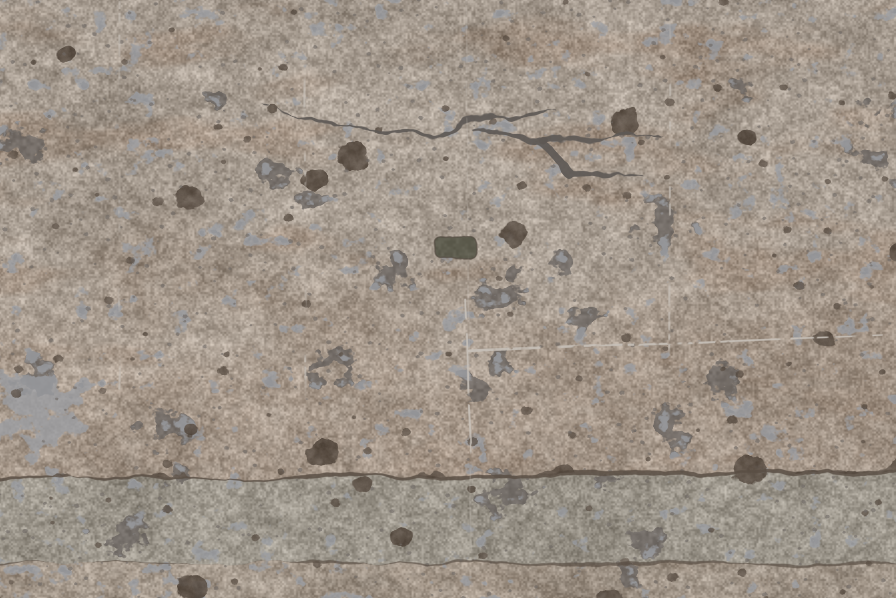
Give the GLSL for this texture, as a WebGL 2 fragment shader.

```glsl
#version 300 es
precision highp float;
// Weathered concrete wall: grainy warm grey plaster over a ledge of cooler cement.
// Layered noise gives the ground; thresholded noise around hashed centres gives the
// flaked paint; distance functions give stains, pits, cracks and chalk lines.
uniform vec2 u_resolution;
out vec4 outColor;

#define PLASTER vec3(0.655, 0.613, 0.568)
#define EARTH vec3(0.615, 0.548, 0.488)
#define CEMENT vec3(0.600, 0.577, 0.535)
#define FLAKE vec3(0.435, 0.412, 0.395)
#define STAIN vec3(0.350, 0.305, 0.265)
#define CHALK vec3(0.780, 0.755, 0.725)
#define BLUE vec3(0.610, 0.620, 0.640)
#define OLIVE vec3(0.370, 0.365, 0.310)
#define GRAIN 0.15
#define MOTTLE 0.16
#define CLUSTERS 28

float hash(vec2 p) {
  vec3 q = fract(vec3(p.xyx) * 0.1031);
  q += dot(q, q.yzx + 33.33);
  return fract((q.x + q.y) * q.z);
}

float noise(vec2 p) {
  vec2 i = floor(p), f = fract(p);
  f = f * f * (3.0 - 2.0 * f);
  return mix(mix(hash(i), hash(i + vec2(1, 0)), f.x),
             mix(hash(i + vec2(0, 1)), hash(i + vec2(1, 1)), f.x), f.y);
}

float fbm(vec2 p) {
  float sum = 0.0, amp = 0.533;
  for (int i = 0; i < 4; i++) {
    sum += amp * noise(p);
    p = mat2(1.6, 1.2, -1.2, 1.6) * p + 17.3;
    amp *= 0.5;
  }
  return sum;
}

// Antialiased coverage of a signed distance
float cover(float d) {
  float e = 0.8 / u_resolution.y;
  return 1.0 - smoothstep(-e, e, d);
}

// Rough round spots, at most one per grid cell
float spots(vec2 p, float cell, float share, float radius, float seed) {
  vec2 id = floor(p / cell);
  float rough = 0.6 + 0.8 * fbm(p / radius * 1.3 + seed);
  float sum = 0.0;
  for (int k = 0; k < 9; k++) {
    vec2 c = id + vec2(k % 3 - 1, k / 3 - 1);
    vec2 jitter = vec2(hash(c + seed), hash(c + seed + 41.7));
    float size = radius * mix(0.4, 1.0, hash(c + seed + 7.1));
    float d = length((p - (c + jitter) * cell) * vec2(0.9, 1.1));
    sum = max(sum, step(hash(c + seed + 23.9), share) * cover(d - size * rough));
  }
  return sum;
}

// Tapered stroke from a to b
float stroke(vec2 p, vec2 a, vec2 b, float wa, float wb) {
  vec2 ab = b - a;
  float t = clamp(dot(p - a, ab) / dot(ab, ab), 0.0, 1.0);
  return length(p - a - ab * t) - mix(wa, wb, t);
}

float cracks(vec2 p) {
  vec2 q = p + 0.022 * (vec2(fbm(p * 22.0), fbm(p * 22.0 + 9.0)) - 0.5);
  vec2 fork = vec2(0.79, 0.785), knot = vec2(0.90, 0.762), drop = vec2(0.953, 0.713);
  float d = stroke(q, vec2(0.414, 0.836), vec2(0.50, 0.798), -0.0005, 0.0018);
  d = min(d, stroke(q, vec2(0.50, 0.798), vec2(0.73, 0.771), 0.0018, 0.0030));
  d = min(d, stroke(q, vec2(0.73, 0.771), fork + vec2(0.0, 0.014), 0.003, 0.004));
  d = min(d, stroke(q, fork + vec2(0.0, 0.014), vec2(0.93, 0.811), 0.004, 0.001));
  d = min(d, stroke(q, fork, knot, 0.002, 0.006));
  d = min(d, stroke(q, knot, vec2(1.104, 0.773), 0.004, 0.0008));
  d = min(d, stroke(q, knot, drop, 0.006, 0.010));
  d = min(d, stroke(q, drop, vec2(1.075, 0.707), 0.006, 0.0005));
  return cover(d + 0.003 * (noise(p * 90.0) - 0.5));
}

void main() {
  vec2 p = gl_FragCoord.xy / u_resolution.y;
  float broad = fbm(p * 5.0), ragged = fbm(p * vec2(36.0, 42.0));

  // Ground: plaster, earthy belt, pale streak, cement ledge
  float ledge = p.y - 0.195 - 0.01 * p.x - 0.022 * (fbm(vec2(p.x * 16.0, 2.0)) - 0.5);
  float foot = p.y - 0.058 - 0.016 * (fbm(vec2(p.x * 18.0, 8.0)) - 0.5);
  float belt = smoothstep(0.62, 0.42, p.y + 0.35 * (broad - 0.5));
  belt = max(0.75 * belt, smoothstep(0.5, 0.72, fbm(p * vec2(4.0, 13.0) + 5.0)));
  vec3 col = mix(PLASTER, EARTH, belt * (0.35 + 0.9 * ragged));
  col += 0.035 * exp(-pow((p.x - 0.52) / 0.035, 2.0)) * smoothstep(0.4, 0.6, p.y);
  col = mix(col, CEMENT, cover(ledge) * (1.0 - 0.7 * cover(foot)));
  col += 0.12 * (broad - 0.5) + MOTTLE * (fbm(p * vec2(26.0, 40.0)) - 0.5);
  col += GRAIN * (0.8 * noise(p * 130.0) + noise(p * 300.0) - 0.9);

  // Flaked paint in hashed clusters, and one pale blue remnant
  float field = 0.0;
  for (int i = 0; i < CLUSTERS; i++) {
    vec2 s = vec2(float(i) * 3.7, 12.4);
    vec2 c = vec2(1.5 * hash(s), mix(0.03, 0.95, pow(hash(s + 5.3), 1.25)));
    vec2 r = mix(0.03, 0.08, hash(s + 9.1)) * vec2(1.1, 0.8);
    field = max(field, 1.0 - length((p - c) / r));
  }
  float flake = smoothstep(0.0, 0.07, 0.46 * field + ragged - 0.77);
  col = mix(col, FLAKE + 0.10 * (noise(p * 170.0) - 0.5), 0.88 * flake);
  float remnant = max(0.0, 1.0 - length((p - vec2(0.05, 0.32)) / vec2(0.12, 0.11)));
  col = mix(col, BLUE, 0.8 * smoothstep(0.0, 0.1, 0.4 * remnant + ragged - 0.66));

  // Brown stains and small pits
  vec3 stain = STAIN + 0.22 * (fbm(p * 75.0) - 0.5);
  col = mix(col, stain, 0.9 * spots(p, 0.19, 0.36, 0.026, 3.0));
  col = mix(col, stain, 0.75 * spots(p, 0.075, 0.32, 0.008, 61.0));
  col = mix(col, FLAKE, 0.65 * spots(p, 0.026, 0.30, 0.0038, 87.0));

  // Dark seams with soil caught above them
  float gap = fbm(vec2(p.x * 9.0, 31.0));
  col = mix(col, STAIN, 0.85 * cover(abs(ledge) - 0.008 * (gap - 0.22)));
  col = mix(col, STAIN, 0.70 * cover(abs(foot) - 0.010 * (gap - 0.42)));
  float soil = 0.10 * (fbm(vec2(p.x * 11.0, 50.0)) - 0.56) + 0.02 * (ragged - 0.5);
  col = mix(col, stain, 0.8 * cover(ledge - soil) * cover(-ledge));

  // Branching crack and a set-in olive plug
  col = mix(col, FLAKE * 0.84, 0.92 * cracks(p));
  vec2 box = abs(p - vec2(0.762, 0.586)) - vec2(0.024, 0.008);
  float plug = length(max(box, 0.0)) - 0.010 + 0.006 * (ragged - 0.5);
  col = mix(col, OLIVE + 0.06 * (noise(p * 200.0) - 0.5), cover(plug));
  col = mix(col, STAIN * 0.85, 0.6 * cover(abs(plug) - 0.0012));

  // Chalk: a long upright, a sloping arm, and faint broken uprights
  vec2 w = p + 0.003 * (noise(p * 12.0) - 0.5);
  float chalk = cover(stroke(w, vec2(0.787, 0.24), vec2(0.779, 0.50), 0.0018, 0.0016));
  chalk = max(chalk, cover(stroke(w, vec2(0.783, 0.413), vec2(1.475, 0.440), 0.0024, 0.0012)));
  chalk = max(chalk, 0.3 * cover(stroke(w, vec2(0.788, 0.08), vec2(0.779, 1.0), 0.0012, 0.0012)));
  for (int i = 0; i < 3; i++) {
    float k = float(i), x = 0.2 + 0.16 * k + 0.15 * k * k;
    float broken = smoothstep(0.45, 0.7, noise(vec2(k * 7.0, p.y * 18.0)));
    chalk = max(chalk, 0.8 * broken * cover(abs(w.x - x) - 0.0017) * step(0.33, p.y));
  }
  col = mix(col, CHALK, chalk * smoothstep(0.2, 0.5, noise(p * 110.0)) * 0.9);

  outColor = vec4(clamp(col, 0.0, 1.0), 1.0);
}
```
